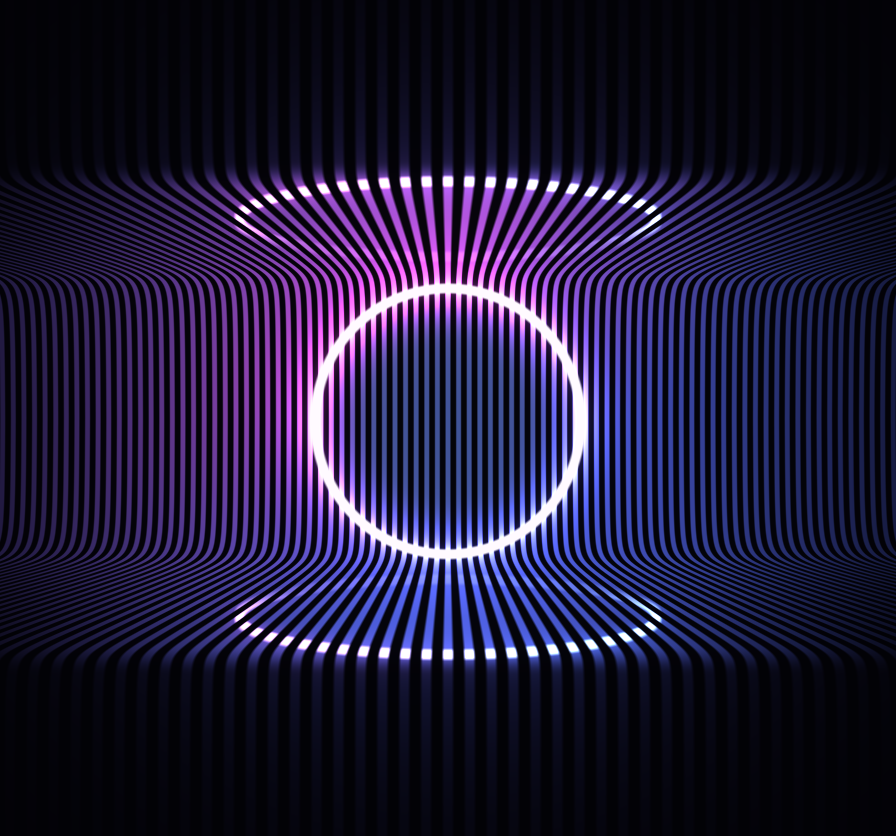
Give the GLSL for this background, as a Shadertoy shader.

```glsl
// Neon ring in front of a striped stage whose wall bends into floor and ceiling.
#define RING_CENTER vec2(0.0, -0.004)
#define RING_RADIUS 0.159
#define RING_HALF_WIDTH 0.0058
#define STRIPE_SPACING 0.01267
#define STRIPE_HALF_DUTY 0.23
#define FRONT_SCALE 2.07
#define BACK_EDGE 0.170
#define FRONT_EDGE 0.283
#define REFLECTION_HEIGHT 0.238
#define REFLECTION_RADII vec2(0.249, 0.045)

const vec3 BLUE = vec3(0.33, 0.41, 0.95);
const vec3 MAGENTA = vec3(0.88, 0.34, 0.92);
const vec3 STEEL = vec3(0.34, 0.47, 0.78);
const vec3 NAVY = vec3(0.30, 0.33, 0.85);
const vec3 SHADOW = vec3(0.008, 0.006, 0.022);

// Linear ramp from 0 to 1 with rounded corners.
float softRamp(float t) {
    const float rounding = 0.012;
    return 0.5 * (1.0 + sqrt(t * t + rounding) - sqrt((t - 1.0) * (t - 1.0) + rounding));
}

// Stripes that spread apart with depth; unresolved detail fades to its mean.
float stripes(vec2 p, float depth) {
    float u = p.x / (STRIPE_SPACING * mix(1.0, FRONT_SCALE, depth));
    float footprint = length(vec2(dFdx(u), dFdy(u)));
    float blur = max(0.7 * footprint, 0.09);
    float offset = abs(fract(u + 0.5) - 0.5);
    float line = 1.0 - smoothstep(STRIPE_HALF_DUTY - blur, STRIPE_HALF_DUTY + blur, offset);
    return mix(line, 2.0 * STRIPE_HALF_DUTY, smoothstep(0.4, 0.9, footprint));
}

// Approximate distance to the edge of an ellipse.
float ellipseDistance(vec2 p, vec2 radii) {
    vec2 q = p / radii;
    float k = length(q);
    return (k - 1.0) * k / max(length(q / radii), 0.001);
}

void mainImage(out vec4 fragColor, in vec2 fragCoord) {
    vec2 p = (fragCoord - 0.5 * iResolution.xy) / iResolution.y;
    float pixel = 1.0 / iResolution.y;
    float height = abs(p.y);

    // Stage geometry
    float depth = softRamp((height - BACK_EDGE) / (FRONT_EDGE - BACK_EDGE));
    float front = smoothstep(FRONT_EDGE - 0.012, FRONT_EDGE + 0.025, height);
    float line = stripes(p, depth);
    float ringDist = length(p - RING_CENTER) - RING_RADIUS;
    float inside = smoothstep(0.0, -0.07, ringDist);

    // Stripe colour: magenta to the upper left, blue to the lower right
    float warmth = smoothstep(-0.16, 0.2, 0.8 * p.y - 0.55 * p.x);
    float reach = exp(-max(3.0 * ringDist, -10.0 * ringDist));
    vec3 stripeColor = mix(BLUE, MAGENTA, warmth * reach);
    stripeColor = mix(stripeColor, STEEL, 0.8 * inside);
    stripeColor = mix(stripeColor, NAVY, 0.8 * front);

    // Stripe light falls off to the sides and up the front walls
    float light = 0.88 * exp(-p.x * p.x * mix(4.5, 7.5, depth));
    light *= mix(1.0, 0.28, front) * exp(-8.0 * max(height - 0.29, 0.0));
    light *= 1.0 - 0.22 * inside;
    vec3 color = SHADOW + stripeColor * light * (line + 0.025);

    // Ring glow, caught mostly by the stripes
    vec3 glowColor = mix(vec3(0.32, 0.30, 1.0), vec3(1.0, 0.25, 0.95), warmth);
    float glow = exp(-abs(ringDist) / 0.021);
    color += glowColor * glow * (0.95 * line + 0.13);
    color += glowColor * 0.55 * exp(-abs(ringDist) / 0.006);
    color += vec3(0.75) * line * exp(-abs(ringDist) / 0.009);

    // Ring reflections on floor and ceiling, brightest at the front
    vec2 r = vec2(p.x, height - REFLECTION_HEIGHT);
    float reflDist = abs(ellipseDistance(r, REFLECTION_RADII));
    float nearSide = smoothstep(-0.75, 0.1, r.y / REFLECTION_RADII.y);
    float side = smoothstep(-0.2, 0.2, p.x);
    vec3 sparkColor = mix(vec3(1.0, 0.76, 0.88), vec3(0.84, 1.0, 0.96), side);
    vec3 haloColor = mix(vec3(0.9, 0.3, 0.75), vec3(0.25, 0.5, 0.95), side);
    float spark = 1.0 - smoothstep(0.003, 0.0085, reflDist);
    color += sparkColor * spark * line * mix(0.14, 1.0, nearSide);
    color += haloColor * 0.3 * line * nearSide * exp(-reflDist / 0.012);

    // Ring tube
    float edge = max(pixel, 0.0018);
    float tube = 1.0 - smoothstep(RING_HALF_WIDTH - edge, RING_HALF_WIDTH + edge, abs(ringDist));
    color = mix(color, vec3(1.0, 0.98, 1.0), tube);

    fragColor = vec4(clamp(color, 0.0, 1.0), 1.0);
}
```
